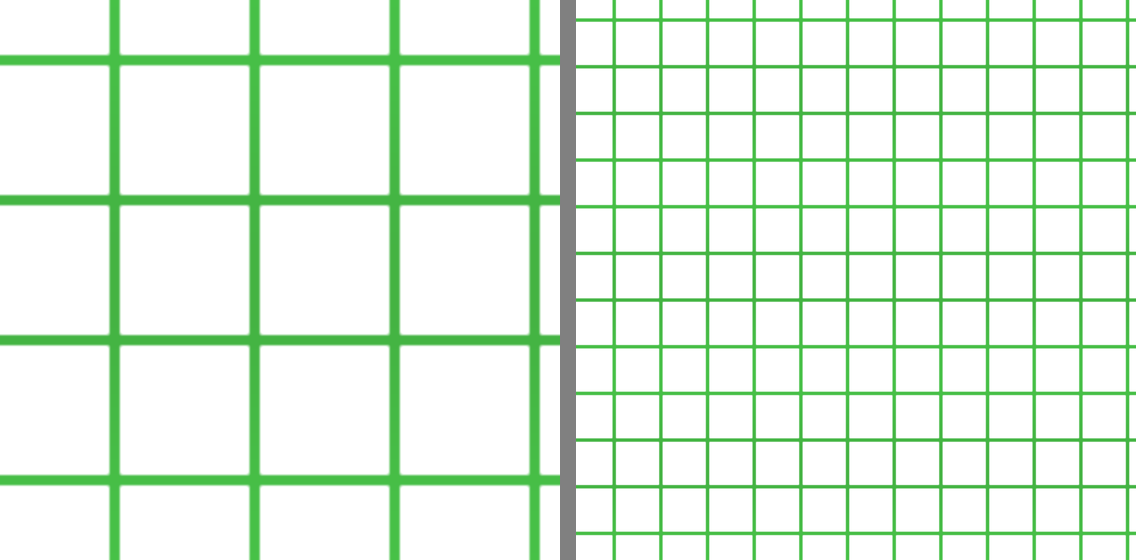
Left, the tile; right, the same tile 3 across and 3 down.
Write a WebGL 2 fragment shader that draws this pattern.

```glsl
#version 300 es
precision highp float;
// Square grid of soft-edged green lines on white, four cells each way.
// Each line is a distance to the nearest grid axis; the two directions are
// joined by a smooth minimum, and the green varies gently with height.

uniform vec2 u_resolution;
out vec4 fragColor;

const float TAU = 6.2831853;
const float CELLS = 4.0;                        // repeats across and down
const vec2 LINE_OFFSET = vec2(0.819, 0.570);    // line position in a cell
const float HALF_WIDTH = 0.0365;                // in cells
const float EDGE_SOFTNESS = 0.0125;             // half the blurred rim, in cells
const float CORNER_BLEND = 0.025;               // rounding at the crossings

const vec3 PAPER = vec3(1.0);
const vec3 GREEN_MIDDLE = vec3(0.265, 0.700, 0.260);
const vec3 GREEN_BORDER = vec3(0.280, 0.755, 0.280);

float smoothMin(float a, float b, float k) {
    float h = max(k - abs(a - b), 0.0) / k;
    return min(a, b) - 0.25 * h * h * k;
}

// Distance in cells to the nearest line of each direction
vec2 lineDistance(vec2 cell) {
    return abs(fract(cell - LINE_OFFSET + 0.5) - 0.5);
}

void main() {
    vec2 uv = gl_FragCoord.xy / u_resolution;

    // Grid, with an edge never sharper than a pixel
    vec2 d = lineDistance(uv * CELLS);
    float dist = smoothMin(d.x, d.y, CORNER_BLEND) - HALF_WIDTH;
    float pixel = CELLS / min(u_resolution.x, u_resolution.y);
    float rim = max(EDGE_SOFTNESS, 0.75 * pixel);
    float ink = 1.0 - smoothstep(-rim, rim, dist);

    // Lighter green towards the top and bottom, wrapping at the border
    float borderTint = 0.5 + 0.5 * cos(TAU * uv.y);
    vec3 green = mix(GREEN_MIDDLE, GREEN_BORDER, borderTint);

    fragColor = vec4(mix(PAPER, green, ink), 1.0);
}
```
